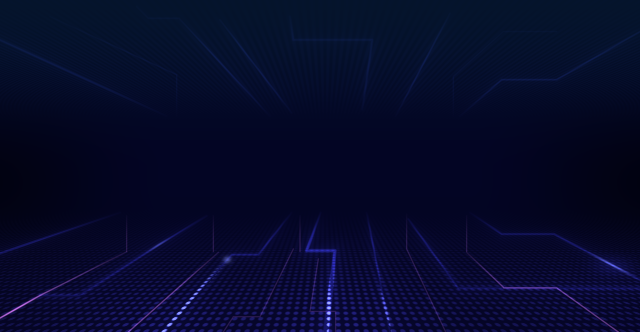
Write a Shadertoy shader that draws this background.

```glsl
// Dark blue hall with a dotted floor, a faint ribbed ceiling and glowing circuit traces.

const vec2 CANVAS = vec2(192.0, 100.0);   // design units, origin at lower left
const vec2 FLOOR_VANISH = vec2(97.5, 58.75);
const vec2 CEIL_VANISH = vec2(97.5, 43.0);
const float COLUMN_STEP = 0.047;          // column spacing per unit of distance
const float ROW_DENSITY = 1725.0;
const float DOT_RADIUS = 0.28;
const float FLOOR_TOP = 38.0;
const float CEIL_BOTTOM = 62.0;
const vec3 TOP_COLOR = vec3(0.018, 0.078, 0.170);
const vec3 MID_COLOR = vec3(0.011, 0.018, 0.140);
const vec3 LOW_COLOR = vec3(0.014, 0.016, 0.115);
const vec3 DOT_COLOR = vec3(0.12, 0.11, 0.36);
const vec3 BLUE = vec3(0.17, 0.17, 0.66);
const vec3 PINK = vec3(0.40, 0.22, 0.42);
const vec3 WHITE_BLUE = vec3(0.52, 0.58, 0.82);
const vec3 CEIL_BLUE = vec3(0.09, 0.13, 0.36);

float segment(vec2 p, vec2 a, vec2 b) {
    vec2 ap = p - a, ab = b - a;
    return length(ap - ab * clamp(dot(ap, ab) / max(dot(ab, ab), 1e-4), 0.0, 1.0));
}

// Distance to a bent trace through four points
float trace(vec2 p, vec4 ab, vec4 cd) {
    return min(segment(p, ab.xy, ab.zw), min(segment(p, ab.zw, cd.xy), segment(p, cd.xy, cd.zw)));
}

float stroke(float dist, float halfWidth, float px) {
    return 1.0 - smoothstep(max(halfWidth - px, 0.0), halfWidth + px, dist);
}

float glow(vec2 p, vec2 center, vec2 size) {
    vec2 q = (p - center) / size;
    return exp(-dot(q, q));
}

// Floor dots that melt into columns where the rows grow too fine
float floorDots(vec2 p, float px) {
    float h = max(FLOOR_VANISH.y - p.y, 1.0);
    vec2 scale = vec2(1.0 / (h * COLUMN_STEP), ROW_DENSITY / (h * h));
    vec2 q = abs(fract(vec2((p.x - FLOOR_VANISH.x) * scale.x, ROW_DENSITY / h)) - 0.5);
    float aa = 0.8 * px * max(scale.x, scale.y);
    float disc = 1.0 - smoothstep(DOT_RADIUS - aa, DOT_RADIUS + aa, length(q));
    float column = 0.5 * (1.0 - smoothstep(0.1, 0.45, q.x));
    return mix(disc, column, smoothstep(0.35, 0.8, px * scale.y));
}

vec3 floorLight(vec2 p, float px) {
    float near = smoothstep(FLOOR_TOP, 2.0, p.y);
    float fade = smoothstep(FLOOR_TOP, 26.0, p.y);
    float dots = floorDots(p, px);

    // Uneven light on the dots
    float patches = 0.42 + 0.45 * glow(p, vec2(48, 2), vec2(25, 20))
        + 0.5 * glow(p, vec2(103, 4), vec2(28, 22)) + 0.25 * glow(p, vec2(172, 14), vec2(28, 14));
    vec3 light = DOT_COLOR * dots * patches * (0.25 * fade + 0.7 * near);
    light += vec3(0.012, 0.010, 0.065) * patches * near;

    // Blue traces
    float left = segment(p, vec2(36, 36), vec2(0, 23.7));
    float bend = trace(p, vec4(62, 35, 47.5, 26.2), vec4(23.7, 11, 12, 11));
    float spur = trace(p, vec4(87.5, 36, 77.5, 23.3), vec4(69.5, 23.3, 48.7, 0));
    float core = trace(p, vec4(96.2, 36, 92, 24.5), vec4(100.5, 24.5, 97.8, 0));
    float beam = segment(p, vec2(110, 36), vec2(117, 0));
    float right = trace(p, vec4(122.5, 34, 137.5, 13.2), vec4(192, 13.2, 192, 13.2));
    float outer = trace(p, vec4(141, 36, 150.5, 29.5), vec4(166.2, 29.5, 192, 15.7));
    float thin = min(min(left, bend), min(min(spur, beam), min(right, outer)));
    float lines = 0.36 * stroke(thin, 0.24, px) + 0.6 * stroke(core, 0.25 + 0.6 * near, px);
    light += BLUE * fade * lines * mix(1.0, 0.4 + 0.8 * dots, near);
    light += BLUE * fade * (0.09 * exp(-thin * 0.7) + 0.13 * exp(-core * 0.5));

    // Pink traces
    float pink = min(trace(p, vec4(38, 24.2, 12, 11), vec4(0, 4.2, 0, 4.2)),
        min(segment(p, vec2(65.5, 24), vec2(38.5, 0)),
            trace(p, vec4(140, 24, 151.2, 13.3), vec4(167, 13.3, 185.5, 0))));
    float faint = min(trace(p, vec4(122, 35.5, 122, 25), vec4(133.7, 0, 133.7, 0)),
        min(trace(p, vec4(88, 25, 78, 4.6), vec4(70, 4.6, 67, 0)),
            trace(p, vec4(95.5, 22, 93, 6.2), vec4(100.7, 6.2, 100.7, 0))));
    for (float i = 0.0; i < 4.0; i++) {   // upright stems
        float x = 38.0 + 26.0 * i + 24.0 * step(2.5, i);
        faint = min(faint, segment(p, vec2(x, 35), vec2(x, 24.3)));
    }
    float pinkNear = 0.2 + 0.7 * smoothstep(26.0, 10.0, p.y);
    light += PINK * fade * (pinkNear * stroke(pink, 0.1, px) + 0.35 * stroke(faint, 0.08, px));

    // White stretches and sparks
    float hot = stroke(spur, 0.6, px) * smoothstep(23.0, 12.0, p.y)
        + stroke(core, 0.7, px) * smoothstep(20.0, 8.0, p.y)
        + 0.6 * stroke(beam, 0.5, px) * smoothstep(18.0, 4.0, p.y);
    hot *= 0.75 * dots;
    hot += 0.4 * glow(p, vec2(68.2, 21.8), vec2(1.2, 1.0))
        + 0.45 * stroke(outer, 0.3, px) * glow(p, vec2(183.7, 20.5), vec2(5, 4))
        + 0.25 * stroke(bend, 0.3, px) * glow(p, vec2(47.5, 26.2), vec2(3, 3));
    light += BLUE * 0.17 * glow(p, vec2(183.7, 19.8), vec2(6, 3));
    light += PINK * stroke(pink, 0.25, px) * glow(p, vec2(5, 7), vec2(9, 6));
    return light + WHITE_BLUE * hot;
}

vec3 ceilingLight(vec2 p, float px) {
    float fade = smoothstep(CEIL_BOTTOM, 76.0, p.y) * (1.0 - 0.8 * smoothstep(82.0, 98.0, p.y));
    float h = max(p.y - CEIL_VANISH.y, 1.0);
    float rib = abs(fract((p.x - CEIL_VANISH.x) / (h * COLUMN_STEP)) - 0.5);
    float bright = min(min(segment(p, vec2(50, 65), vec2(0, 88)), segment(p, vec2(118.7, 65), vec2(135, 96))),
        min(trace(p, vec4(81, 65, 53.7, 94.5), vec4(44.5, 94.5, 41, 98)),
            min(trace(p, vec4(138, 65, 150.5, 76), vec4(167, 76, 192, 90.5)),
                segment(p, vec2(87.5, 66), vec2(66, 94)))));
    float panel = trace(p, vec4(108.7, 67, 111.7, 88), vec4(88, 88, 87, 95));
    float faint = min(trace(p, vec4(53, 65, 53, 77.5), vec4(15, 95, 15, 95)),
        trace(p, vec4(136, 65, 136, 77), vec4(151, 90.5, 167, 90.5)));
    float lines = 0.27 * stroke(bright, 0.18, px) + 0.2 * stroke(panel, 0.3, px)
        + 0.14 * stroke(faint, 0.12, px) + 0.07 * exp(-min(bright, panel) * 0.6);
    return CEIL_BLUE * fade * (lines + 0.07 * (1.0 - smoothstep(0.08, 0.42, rib)));
}

void mainImage(out vec4 fragColor, in vec2 fragCoord) {
    vec2 p = fragCoord / iResolution.xy * CANVAS;
    float px = CANVAS.y / iResolution.y;
    // Backdrop, darker at the sides of the middle band
    vec3 color = mix(LOW_COLOR, MID_COLOR, smoothstep(5.0, 45.0, p.y));
    color = mix(color, TOP_COLOR, smoothstep(50.0, 102.0, p.y));
    float side = smoothstep(45.0, 105.0, abs(p.x - 96.0));
    color *= 1.0 - 0.55 * side * exp(-pow((p.y - 45.0) / 22.0, 2.0));
    color += floorLight(p, px) + ceilingLight(p, px);
    fragColor = vec4(min(color, 1.0), 1.0);
}
```
